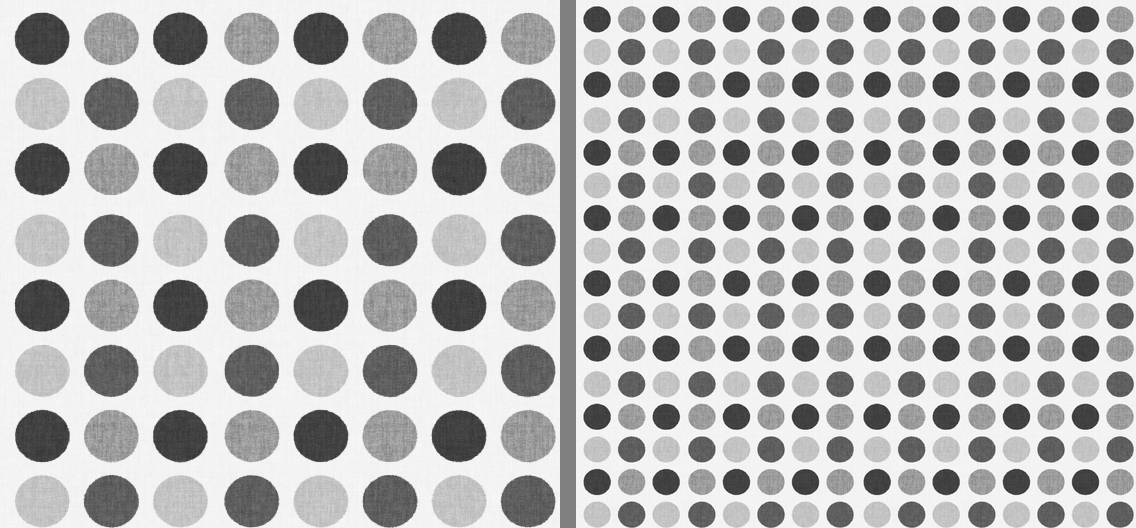
Left: one tile. Right: repeated 2 by 2.
Write a Shadertoy shader that draws this pattern.

```glsl
// Eight by eight grey dots on off-white woven cloth, four tones in a checker.
// Each dot is an ellipse distance; the cloth is crossed threads whose tone
// varies by layered sines of whole frequency, so every edge wraps.

const float TAU = 6.2831853;
const vec2 DOTS = vec2(8.0);
const vec2 FIRST = vec2(0.0755, 0.0734);   // centre of the top left dot
const vec2 PITCH = vec2(0.1234, 0.1235);   // centre to centre
const vec2 GAP = vec2(0.0039, 0.0115);     // extra space after the third dot
const vec2 RADIUS = vec2(0.0487, 0.0493);
const vec2 THREADS = vec2(384.0, 360.0);

float hash(vec2 p) {
    return fract(sin(dot(p, vec2(127.1, 311.7))) * 43758.5);
}

// Tone of one thread along its length, about -1 to 1
float threadTone(float id, float along, float seed) {
    float a = hash(vec2(id, seed));
    float b = hash(vec2(id, seed + 7.0));
    float slow = 4.0 + floor(a * 9.0);
    float fast = 21.0 + floor(b * 25.0);
    return 0.4 * sin(TAU * (slow * along + b))
         + 0.3 * sin(TAU * (fast * along + a))
         + 0.6 * (a - 0.5);
}

// Blend of neighbouring threads, wrapping after count threads
float threads(float across, float along, float count, float seed) {
    float x = across * count;
    float id = floor(x);
    float here = threadTone(mod(id, count), along, seed);
    float next = threadTone(mod(id + 1.0, count), along, seed);
    return mix(here, next, smoothstep(0.0, 1.0, x - id));
}

// Crossed threads with fine grain, centred on zero
float weave(vec2 uv) {
    float warp = threads(uv.x, uv.y, THREADS.x, 1.0);
    float weft = threads(uv.y, uv.x, THREADS.y, 2.0);
    float grain = hash(mod(floor(uv * THREADS), THREADS)) - 0.5;
    return 0.65 * warp + 0.4 * weft + 0.8 * grain;
}

// Base grey in x and weave strength in y for a dot at column, row
vec2 dotTone(vec2 cell) {
    vec2 odd = mod(cell, 2.0);
    vec2 evenRow = mix(vec2(0.255, 0.045), vec2(0.61, 0.10), odd.x);
    vec2 oddRow = mix(vec2(0.765, 0.055), vec2(0.37, 0.065), odd.x);
    return mix(evenRow, oddRow, odd.y);
}

// Signed distance to an ellipse, close to exact near its rim
float ellipse(vec2 p, vec2 radius) {
    return (length(p / radius) - 1.0) * min(radius.x, radius.y);
}

void mainImage(out vec4 fragColor, in vec2 fragCoord) {
    vec2 uv = fragCoord / iResolution.xy;
    uv.y = 1.0 - uv.y;

    // Close the wider gap, then find the nearest dot
    vec2 p = uv - FIRST;
    p -= GAP * step(2.5 * PITCH + 0.5 * GAP, p);
    vec2 cell = clamp(floor(p / PITCH + 0.5), vec2(0.0), DOTS - 1.0);
    vec2 local = p - cell * PITCH;

    // Threads step slightly in and out along the rim
    vec2 threadId = floor(uv * THREADS);
    float ragged = hash(vec2(threadId.y, cell.x)) + hash(vec2(threadId.x, cell.y)) - 1.0;
    float d = ellipse(local, RADIUS) + 0.0008 * ragged;
    float soft = 0.8 / min(iResolution.x, iResolution.y);
    float inside = 1.0 - smoothstep(-soft, soft, d);

    // Cloth ground and dyed dots share the same weave
    vec2 ground = vec2(0.953, 0.016);
    vec2 tone = mix(ground, dotTone(cell), inside);
    float grey = tone.x + tone.y * weave(uv);
    fragColor = vec4(vec3(clamp(grey, 0.0, 1.0)), 1.0);
}
```
